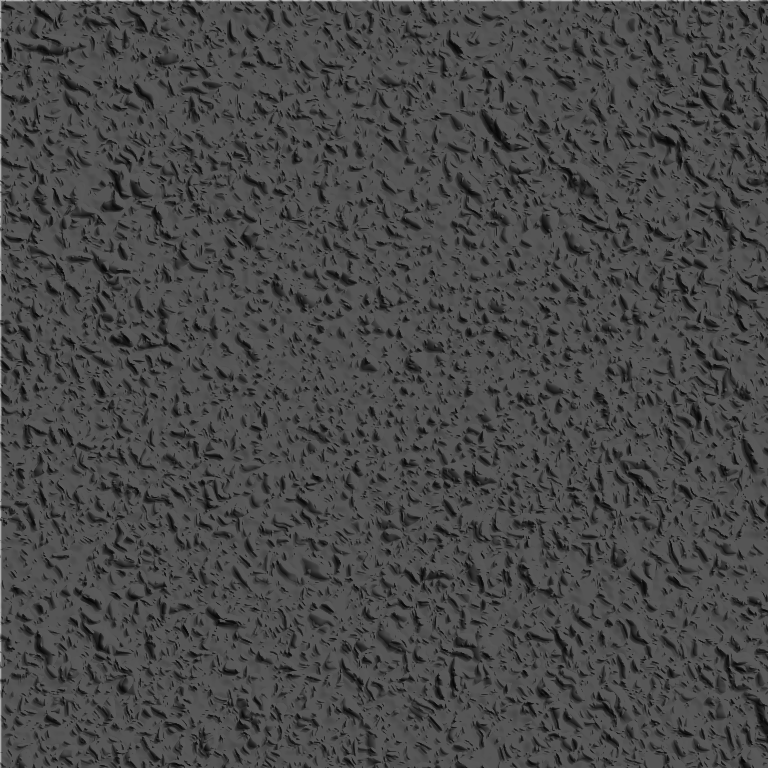
Write a Shadertoy shader that draws this texture.

```glsl
// Dark grey stucco wall: ragged raised grains under raking light from the upper right.

const vec2 TO_LIGHT = vec2(0.72, 0.69);
const vec3 WALL_GREY = vec3(0.332);
const vec3 RIM_GREY = vec3(0.69);
const float SHADE_DEPTH = 0.31;
const float MAIN_ANGLE = -0.9;
const float ANGLE_SPREAD = 2.0;

// Hashes without sine
float hash21(vec2 p) {
    vec3 q = fract(vec3(p.xyx) * 0.1031);
    q += dot(q, q.yzx + 33.33);
    return fract((q.x + q.y) * q.z);
}

vec2 hash22(vec2 p) {
    return vec2(hash21(p + 17.3), hash21(p + 71.9));
}

float valueNoise(vec2 p) {
    vec2 cell = floor(p);
    vec2 f = fract(p);
    f = f * f * (3.0 - 2.0 * f);
    float low = mix(hash21(cell), hash21(cell + vec2(1, 0)), f.x);
    float high = mix(hash21(cell + vec2(0, 1)), hash21(cell + vec2(1, 1)), f.x);
    return mix(low, high, f.y);
}

vec2 rotate(vec2 p, float angle) {
    float c = cos(angle), s = sin(angle);
    return vec2(c * p.x + s * p.y, c * p.y - s * p.x);
}

// Height of scattered, bent domes: one candidate grain per cell
float grainLayer(vec2 p, float cells, vec2 radii, float maxStretch, float density, float seed) {
    vec2 q = p * cells;
    vec2 home = floor(q);
    float height = 0.0;
    for (int y = -1; y <= 1; y++) {
        for (int x = -1; x <= 1; x++) {
            vec2 cell = home + vec2(x, y);
            vec2 id = cell + seed;
            vec2 shape = hash22(id + 5.0);
            vec2 turn = hash22(id + 211.0);
            float patchiness = 0.7 + 0.6 * valueNoise(cell / cells * 9.0 + 3.0);
            if (hash21(id + 97.0) > density * patchiness) continue;

            float radius = mix(radii.x, radii.y, shape.x * shape.x);
            float stretch = mix(1.0, maxStretch, shape.y);
            vec2 d = rotate(q - cell - hash22(id), MAIN_ANGLE + (turn.x - 0.5) * ANGLE_SPREAD);
            d /= radius * vec2(stretch, 1.0);
            d.y += (turn.y - 0.5) * d.x * d.x;
            float dome = max(0.0, 1.0 - dot(d, d));
            height = max(height, radius * mix(0.6, 1.2, turn.y) * dome);
        }
    }
    return height / cells;
}

// Rounder, softer grains gather around the middle
float calmArea(vec2 p) {
    vec2 d = (p - vec2(0.55, 0.53)) * vec2(0.7, 1.3);
    return 1.0 - smoothstep(0.08, 0.3, length(d));
}

float wallHeight(vec2 p) {
    float calm = calmArea(p);
    vec2 warp = vec2(valueNoise(p * 75.0), valueNoise(p * 75.0 + 31.0)) - 0.5;
    vec2 q = p + warp * mix(0.009, 0.004, calm);
    float stretch = mix(2.9, 1.4, calm);

    float height = grainLayer(q, 25.0, vec2(0.13, 0.32), stretch, 0.55, 0.0) * mix(0.9, 0.7, calm);
    height += grainLayer(q, 50.0, vec2(0.15, 0.34), stretch, 0.75, 300.0);
    height += grainLayer(q, 110.0, vec2(0.16, 0.36), 2.4, 0.65, 700.0);
    height += valueNoise(p * 50.0) * 0.0016 + valueNoise(p * 120.0) * 0.001;
    return height;
}

// Slope facing away from the light, measured over a given reach
float slopeAway(vec2 p, float height, float reach) {
    return (wallHeight(p + TO_LIGHT * reach) - height) / reach;
}

void mainImage(out vec4 fragColor, in vec2 fragCoord) {
    vec2 p = fragCoord / iResolution.xy;

    // Own shade from the near slope, cast shade from the far one
    float height = wallHeight(p);
    float near = slopeAway(p, height, 0.0021);
    float far = slopeAway(p, height, 0.006);
    float away = max(near, far * 0.8);
    float shade = 1.0 - exp(-1.3 * max(away, 0.0));
    float glow = 1.0 - exp(-max(-near, 0.0));
    vec3 color = WALL_GREY - SHADE_DEPTH * shade + 0.02 * glow;

    // Thin pale rim along the left and top borders
    float rim = 1.0 - smoothstep(0.001, 0.0025, min(p.x, 1.0 - p.y));
    color = mix(color, RIM_GREY, rim * (1.0 - 0.7 * shade));

    fragColor = vec4(color, 1.0);
}
```
